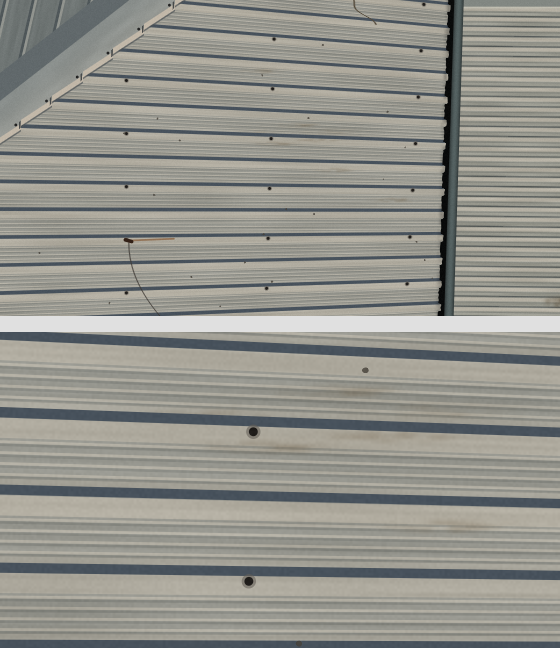
Top: the whole. Bottom: its middle third, enlarged.
This texture is drawn by a WebGL 2 fragment shader. Its source:

```glsl
#version 300 es
precision highp float;
// Weathered ribbed metal roofs seen from above, with a ridge cap and a gutter pipe.
uniform vec2 u_resolution;
out vec4 fragColor;

float px; // one pixel, in canvas units (the canvas is 9 units high)

float hash(vec2 p) {
  vec3 q = fract(p.xyx * 0.1031);
  q += dot(q, q.yzx + 33.33);
  return fract((q.x + q.y) * q.z);
}

float noise(vec2 p) {
  vec2 i = floor(p), f = fract(p);
  f = f * f * (3.0 - 2.0 * f);
  return mix(mix(hash(i), hash(i + vec2(1, 0)), f.x),
             mix(hash(i + vec2(0, 1)), hash(i + vec2(1, 1)), f.x), f.y);
}

// Coverage of a shape from its signed distance
float fill(float d) { return clamp(0.5 - d / px, 0.0, 1.0); }

// Periodic stripe at phase c of a unit repeat, s units of canvas long
float stripe(float v, float c, float halfWidth, float s) {
  return fill((abs(fract(v - c + 0.5) - 0.5) - halfWidth) * s);
}

float segment(vec2 p, vec2 a, vec2 b) {
  vec2 d = b - a;
  return length(p - a - d * clamp(dot(p - a, d) / dot(d, d), 0.0, 1.0));
}

// Wide sheets: the ribs fan out slightly towards the left
vec3 mainRoof(vec2 p, float row, float pitch) {
  float v = -row;
  float streak = noise(vec2(p.x * 0.5, row * 17.0)) - 0.5;
  float rib = floor(v);
  vec3 pan = vec3(0.585, 0.585, 0.555);
  vec3 pale = vec3(0.70, 0.68, 0.63);
  vec3 c = mix(pan, pale, stripe(v, 0.20, 0.13, pitch) * (0.8 + 0.2 * hash(vec2(rib, 3.0))));
  c = mix(c, pale, 0.5 * stripe(v, 0.89, 0.05, pitch));
  for (int i = 0; i < 4; i++) {
    float ridge = 0.38 + 0.14 * float(i);
    c = mix(c, pale + 0.03, 0.75 * stripe(v, ridge, 0.018, pitch));
    c = mix(c, vec3(0.45, 0.46, 0.44), 0.45 * stripe(v, ridge + 0.04, 0.016, pitch));
  }
  c += 0.055 * streak + 0.035 * (noise(p * vec2(0.7, 1.5)) - 0.5);
  // Brown stains drawn out along the ribs
  for (int i = 0; i < 8; i++) {
    float k = float(i);
    vec2 center = vec2(7.2 + 4.8 * hash(vec2(k, 5.0)), 2.6 + 4.4 * hash(vec2(k, 9.0)));
    float r = length((p - center) / vec2(0.5, 0.06));
    c = mix(c, vec3(0.46, 0.40, 0.31), 0.5 * exp(-r * r) * noise(p * vec2(6.0, 20.0)));
  }
  float width = 0.062 + 0.012 * hash(vec2(rib, 7.0)) - 0.0012 * p.y;
  c = mix(c, vec3(0.28, 0.32, 0.36), stripe(v, 0.0, width, pitch));
  // Screws on every second rib, in three columns
  float screwRow = 2.0 * floor((row + 0.14) / 2.0 + 0.5) - 0.14;
  for (int i = 0; i < 3; i++) {
    float x = 3.6 + 4.0 * float(i) + 0.03 * (p.y - 1.0) * float(i);
    float d = length(vec2(p.x - x, (row - screwRow) * pitch));
    c = mix(c, vec3(0.40, 0.38, 0.35), 0.6 * fill(d - 0.068));
    c = mix(c, vec3(0.12, 0.11, 0.10), fill(d - 0.042));
  }
  return c;
}

// Narrow corrugation to the right of the gutter
vec3 sideRoof(vec2 p) {
  float v = (p.y + 0.012 * (p.x - 13.0)) / 0.285;
  float id = floor(v);
  vec3 c = mix(vec3(0.60, 0.60, 0.56), vec3(0.71, 0.69, 0.64), stripe(v, 0.70, 0.17, 0.285));
  c = mix(c, vec3(0.47, 0.48, 0.46), 0.65 * stripe(v, 0.40, 0.05, 0.285));
  c = mix(c, vec3(0.32, 0.34, 0.34), (0.65 + 0.3 * hash(vec2(id, 1.0))) * stripe(v, 0.0, 0.07, 0.285));
  c += 0.08 * (noise(vec2(p.x * 0.8, v * 4.0)) - 0.5);
  float stain = smoothstep(0.8, 0.1, length((p - vec2(15.9, 0.4)) / vec2(0.7, 0.3)));
  c = mix(c, vec3(0.35, 0.30, 0.22), 0.7 * stain * noise(p * 7.0));
  c = mix(c, vec3(0.75, 0.74, 0.69), fill(8.76 - p.y));
  return mix(c, vec3(0.51, 0.53, 0.51), fill(8.81 - p.y));
}

// Ridge cap with stepped trim, and the shaded slope behind it
vec3 ridge(vec3 c, vec2 p) {
  float h = p.y - 0.78 * p.x;
  float k = (p.x - 0.60) / 0.875, saw = fract(k);
  float trim = 4.95 - 0.11 * saw;
  c = mix(c, vec3(0.30, 0.32, 0.33), 0.7 * fill((trim - 0.05 - h) * 0.79));
  c = mix(c, vec3(0.76, 0.72, 0.66), fill((trim - h) * 0.79));
  float shade = smoothstep(4.9, 6.1, h);
  vec3 cap = mix(vec3(0.59, 0.60, 0.58), vec3(0.53, 0.55, 0.54), shade);
  cap += 0.04 * (noise(vec2(p.x + p.y, h * 4.0)) - 0.5);
  c = mix(c, cap, fill((trim + 0.17 - h) * 0.79));
  c = mix(c, vec3(0.28, 0.29, 0.29), fill(max(abs(saw - 0.96) - 0.025, abs(h - 5.0) - 0.10)));
  vec2 joint = vec2(0.45 + 0.875 * floor(k + 0.6), 0.0);
  joint.y = 5.09 + 0.78 * joint.x;
  c = mix(c, vec3(0.14), fill(length(p - joint) - 0.04));
  c = mix(c, vec3(0.38, 0.41, 0.42), fill((6.125 - h) * 0.79));
  float v = (p.x + 0.23 * (9.0 - p.y) - 0.21) / 0.8;
  vec3 slope = vec3(0.43, 0.455, 0.45) + 0.05 * (noise(vec2(v * 12.0, p.y)) - 0.5);
  slope = mix(slope, vec3(0.31, 0.34, 0.35), stripe(v, 0.92, 0.05, 0.8));
  slope = mix(slope, vec3(0.57, 0.58, 0.56), stripe(v, 0.02, 0.045, 0.8));
  return mix(c, slope, fill((6.92 - h) * 0.79));
}

void main() {
  px = 9.0 / u_resolution.y;
  vec2 p = gl_FragCoord.xy * px;
  float t = p.x / 12.6, pitch = mix(0.796, 0.656, t);
  float row = (p.y - mix(0.655, 1.04, t)) / pitch;
  vec3 c = mainRoof(p, row, pitch);
  // Loose twig and wires
  float bend = (2.08 - p.y) / 2.04;
  float wire = max(abs(p.x - 3.67 - 0.85 * bend * bend) * 0.85, p.y - 2.08);
  c = mix(c, vec3(0.24, 0.22, 0.20), 0.8 * fill(wire - 0.014));
  c = mix(c, vec3(0.57, 0.45, 0.34), fill(segment(p, vec2(3.7, 2.15), vec2(4.95, 2.2)) - 0.025));
  c = mix(c, vec3(0.20, 0.13, 0.09), fill(segment(p, vec2(3.57, 2.17), vec2(3.75, 2.12)) - 0.05));
  float curl = 10.0 + 0.9 * (9.0 - p.y) + 0.1 * cos(p.y * 9.0);
  c = mix(c, vec3(0.33, 0.29, 0.23), fill(max(abs(p.x - curl) * 0.7 - 0.015, 8.3 - p.y)));
  // Sparse specks of dirt
  vec2 cell = floor(p * 1.5), spot = vec2(hash(cell + 4.0), hash(cell + 8.0)) * 0.7 + 0.15;
  float speck = length(fract(p * 1.5) - spot) / 1.5 - 0.03 * noise(p * 25.0) - 0.01;
  c = mix(c, vec3(0.27, 0.25, 0.22), 0.8 * fill(speck) * step(0.91, hash(cell + 17.0)));
  c = ridge(c, p);
  // Ragged sheet ends, dark gap, rounded gutter pipe, then the side roof
  float edge = p.x - 12.5 - 0.032 * p.y;
  float ragged = 0.07 * stripe(-row, 0.2, 0.16, pitch) + 0.03 * noise(vec2(row * 9.0, 2.0));
  c *= 1.0 - 0.3 * smoothstep(-0.16, 0.02, edge) * noise(p * 9.0);
  c = mix(c, vec3(0.035, 0.04, 0.04), fill(ragged - 0.04 - edge));
  float round = clamp((edge - 0.15) / 0.27, 0.0, 1.0);
  vec3 pipe = mix(vec3(0.19, 0.22, 0.22), vec3(0.33, 0.38, 0.38), sin(3.14 * round));
  c = mix(c, pipe, fill(0.15 - edge));
  c = mix(c, sideRoof(p), fill(0.42 - edge));
  c += 0.025 * (noise(p * 40.0) - 0.5);
  fragColor = vec4(c, 1.0);
}
```
